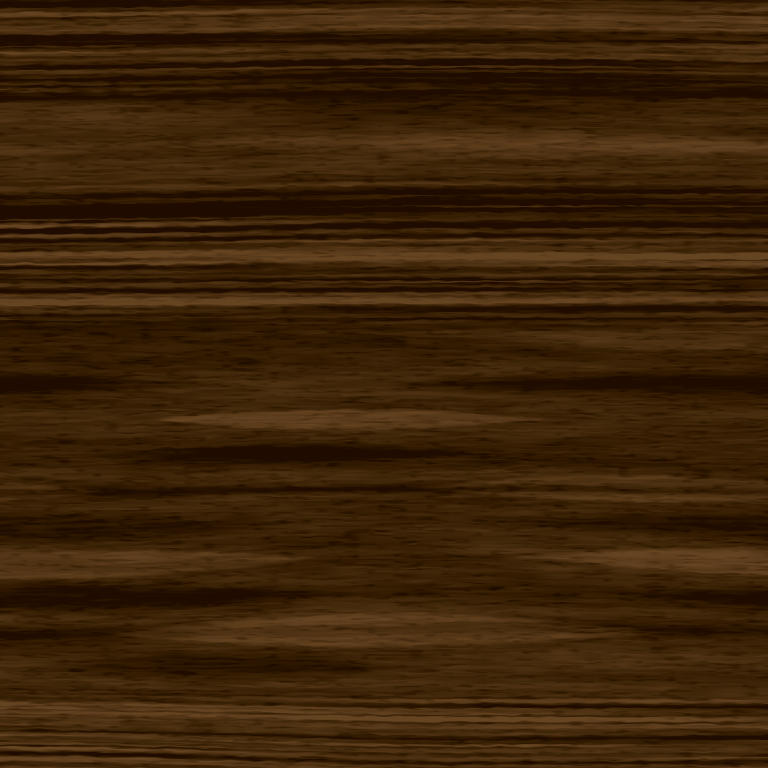
This texture is drawn by a three.js fragment shader. Its source:

```glsl
varying vec2 vUv;

float hash(vec2 p) {
  vec3 q = fract(vec3(p.xyx) * 0.1031);
  q += dot(q, q.yzx + 33.33);
  return fract((q.x + q.y) * q.z);
}

float noise(vec2 p) {
  vec2 cell = floor(p);
  vec2 f = fract(p);
  f = f * f * (3.0 - 2.0 * f);
  float low = mix(hash(cell), hash(cell + vec2(1.0, 0.0)), f.x);
  float high = mix(hash(cell + vec2(0.0, 1.0)), hash(cell + vec2(1.0, 1.0)), f.x);
  return mix(low, high, f.y);
}

// Random plateaus along the growth height, joined by ramps
float growthRing(float height, float seed, float rampStart) {
  float cell = floor(height);
  float ramp = smoothstep(rampStart, 1.0, height - cell);
  return mix(hash(vec2(cell, seed)), hash(vec2(cell + 1.0, seed)), ramp);
}

float band(float y, float centre, float halfWidth) {
  float d = (y - centre) / halfWidth;
  return exp(-d * d);
}

// Pointed lens that wraps around the sides
float lens(vec2 p, vec2 centre, vec2 radius, float softness) {
  float dx = (fract(p.x - centre.x + 0.5) - 0.5) / radius.x;
  float dy = abs(p.y - centre.y) / radius.y;
  return 1.0 - smoothstep(1.0 - softness, 1.0 + 0.3 * softness, dy + dx * dx);
}

// Broad cathedral figure with long, closed contours
float calmGrain(vec2 p) {
  float height = p.y * 17.0 + 2.0 * noise(vec2(p.x * 2.1, p.y * 12.0) + 7.0);
  float broad = growthRing(height, 11.0, 0.4);
  float narrow = growthRing(height * 2.7, 29.0, 0.2);
  float streak = noise(vec2(p.x * 2.6, p.y * 75.0) + 41.0);
  return 0.53 + 0.5 * (broad - 0.5) + 0.3 * (narrow - 0.5) + 0.35 * (streak - 0.5);
}

// Tight straight grain with thin dark lines
float tightGrain(vec2 p) {
  float lines = noise(vec2(p.x * 0.6, p.y * 165.0) + 3.0);
  float hairs = noise(vec2(p.x * 1.6, p.y * 350.0) + 19.0);
  return 0.52 + 1.25 * (lines - 0.5) + 0.9 * (hairs - 0.5);
}

// Scattered pale and dark lenses in the calm zone
float lensFigure(vec2 p) {
  float sum = 0.0;
  for (int i = 0; i < 9; i++) {
    float k = float(i);
    vec2 centre = vec2(hash(vec2(k, 5.0)), 0.13 + 0.047 * k);
    vec2 radius = vec2(0.25 + 0.15 * hash(vec2(k, 8.0)), 0.013 + 0.01 * hash(vec2(k, 2.0)));
    float lightness = mix(-0.42, 0.42, mod(k, 2.0));
    sum += lightness * lens(p, centre, radius, mix(0.8, 0.25, mod(k, 2.0)));
  }
  return sum + 0.3 * lens(p, vec2(0.75, 0.805), vec2(0.4, 0.022), 0.8);
}

// Short pores that run along the fibres
float pores(vec2 p) {
  float coarse = noise(vec2(p.x * 48.0, p.y * 340.0) + 53.0);
  float fine = noise(vec2(p.x * 95.0, p.y * 500.0) + 71.0);
  return smoothstep(0.5, 0.9, 0.6 * coarse + 0.4 * fine);
}

vec3 walnut(float tone) {
  vec3 darkest = vec3(0.12, 0.045, -0.05);
  vec3 span = vec3(0.25, 0.20, 0.165);
  return max(darkest + span * clamp(tone, 0.0, 1.1), 0.0);
}

void main() {
  // Slow sway of the grain and ragged fibre edges
  vec2 p = vUv;
  p.y += 0.014 * (noise(vec2(p.x * 1.7, p.y * 4.0)) - 0.5);
  p.y += 0.0025 * (noise(vec2(vUv.x * 60.0, vUv.y * 400.0)) - 0.5);

  // Zones of tight grain between the calm ones
  float tight = band(p.y, 0.96, 0.105) + band(p.y, 0.665, 0.105) + band(p.y, 0.03, 0.08);
  tight = smoothstep(0.35, 0.65, tight);
  float tone = mix(calmGrain(p) + lensFigure(p), tightGrain(p), tight);

  // Dark heartwood bands and thin late-wood seams
  float dark = 0.4 * band(p.y, 0.882, 0.017) + 0.5 * band(p.y, 0.72, 0.022);
  dark += 0.35 * band(p.y, 0.6, 0.012) + 0.5 * band(p.y, 0.363, 0.006);
  dark += 0.35 * band(p.y, 0.178, 0.008) + 0.35 * band(p.y, 0.035, 0.012);
  tone -= dark;

  // Fibre texture
  float fibre = noise(vec2(p.x * 22.0, p.y * 430.0) + 97.0) - 0.5;
  tone += 0.04 + 0.3 * fibre - 0.25 * pores(vUv);

  gl_FragColor = vec4(walnut(tone), 1.0);
}
```
